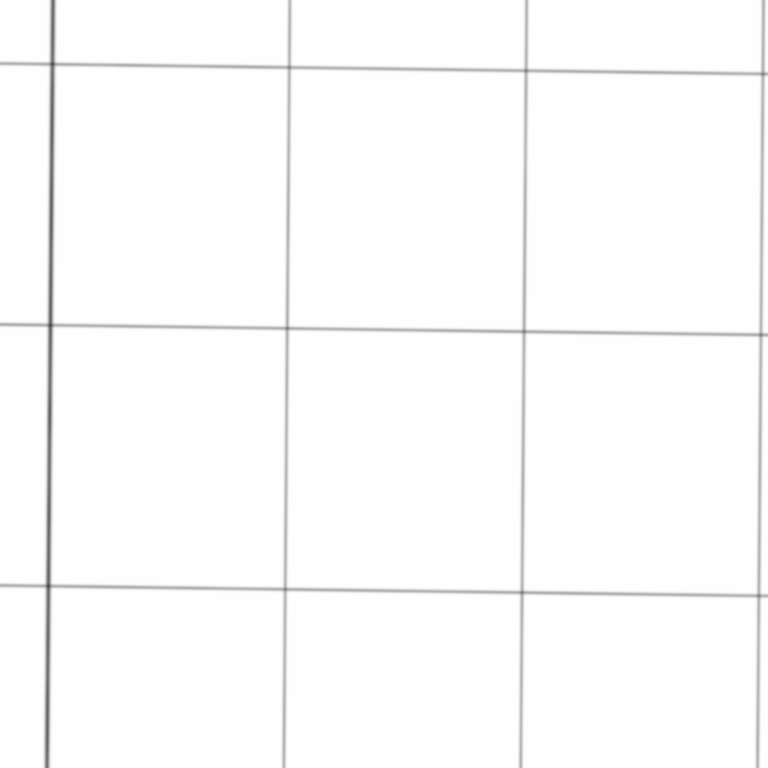
Write a WebGL 1 fragment shader that draws this pattern.

```glsl
precision highp float;
// Slightly tilted grid of soft grey ruled lines on white paper, with one heavy vertical rule.

uniform vec2 u_resolution;

#define CELL vec2(0.3084, 0.3398)    // column and row spacing
#define ORIGIN vec2(0.0612, 0.2377)  // first column and first row
#define TILT vec2(0.0078, -0.0137)   // drift of columns with y, of rows with x
#define THIN_WIDTH 0.0018            // spread of a normal line
#define HEAVY_WIDTH 0.0023           // spread of the heavy line
#define COLUMN_INK 0.29
#define ROW_INK 0.31
#define HEAVY_INK 0.58
#define WEAR 0.12                    // unevenness of ink along a line
#define PAPER vec3(0.998)

float hash(vec2 p) {
    return fract(sin(dot(p, vec2(127.1, 311.7))) * 43758.5453);
}

// Smooth noise along a line, seeded per line
float lineNoise(float t, float seed) {
    float i = floor(t);
    float f = fract(t);
    f = f * f * (3.0 - 2.0 * f);
    return mix(hash(vec2(i, seed)), hash(vec2(i + 1.0, seed)), f);
}

// Soft stroke profile, kept wide enough to stay smooth on small canvases
float stroke(float distanceToLine, float width, float pixel) {
    float spread = max(width, 0.6 * pixel);
    float d = distanceToLine / spread;
    return exp(-0.5 * d * d) * width / spread;
}

float wornInk(float ink, float along, float seed) {
    return ink * (1.0 + WEAR * (lineNoise(along * 24.0, seed) - 0.5));
}

void main() {
    vec2 uv = gl_FragCoord.xy / u_resolution;
    vec2 pixel = 1.0 / u_resolution;

    // Straighten the tilt, then find the nearest column and row
    vec2 grid = (uv - ORIGIN - TILT * uv.yx) / CELL;
    vec2 index = floor(grid + 0.5);
    vec2 offset = (grid - index) * CELL;

    // The first column is the heavy rule
    float heavy = 1.0 - step(0.5, abs(index.x));
    float columnWidth = mix(THIN_WIDTH, HEAVY_WIDTH, heavy);
    float columnInk = mix(COLUMN_INK, HEAVY_INK, heavy);

    float column = stroke(offset.x, columnWidth, pixel.x)
                 * wornInk(columnInk, uv.y, index.x + 3.0);
    float row = stroke(offset.y, THIN_WIDTH, pixel.y)
              * wornInk(ROW_INK, uv.x, index.y + 17.0);

    // Inks multiply, so crossings are darker
    gl_FragColor = vec4(PAPER * (1.0 - column) * (1.0 - row), 1.0);
}
```
